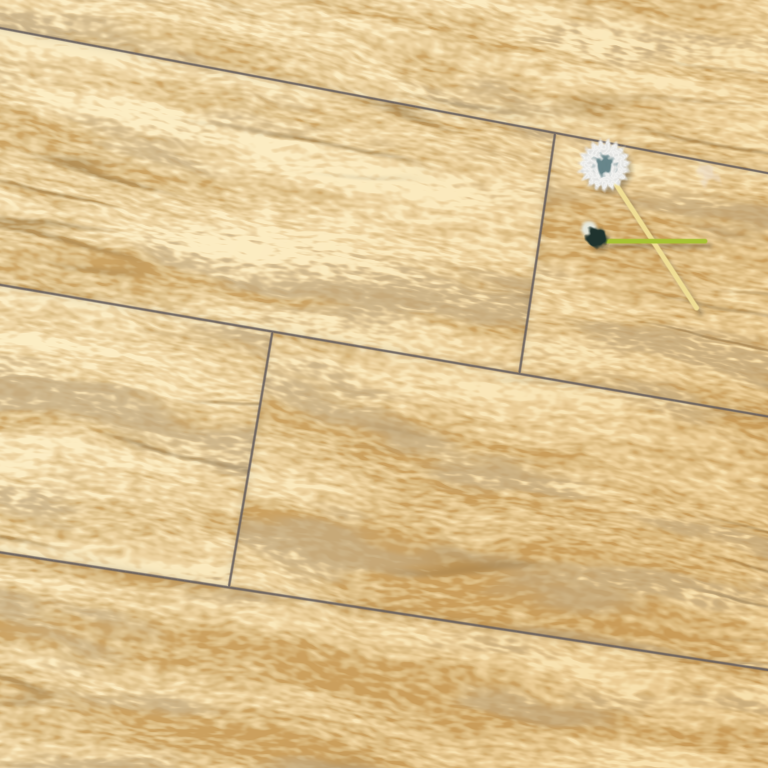
A Shadertoy shader for this texture:

```glsl
// Pale oak floor planks in slight perspective, with two dandelions lying on top.
#define PLANK_LENGTH 1.4
#define PLANK_WIDTH 0.33
#define JOINT_START 0.748
#define JOINT_STEP 0.3225
#define SEAM_HALF_WIDTH 0.0015
#define GRAIN_CONTRAST 0.85
#define FLECK_CONTRAST 0.55
#define STREAK_STRENGTH 0.32

const vec3 DARK_OAK = vec3(0.79, 0.63, 0.38);
const vec3 MID_OAK = vec3(0.86, 0.75, 0.54);
const vec3 LIGHT_OAK = vec3(0.92, 0.82, 0.63);
const vec3 PALE_OAK = vec3(0.97, 0.91, 0.75);
const vec3 GREY_OAK = vec3(0.76, 0.68, 0.54);
const vec3 SEAM = vec3(0.40, 0.37, 0.37);

float hash(vec2 p) {
    vec3 q = fract(p.xyx * vec3(0.1031, 0.1030, 0.0973));
    q += dot(q, q.yzx + 33.33);
    return fract((q.x + q.y) * q.z);
}

float corner(vec2 cell, vec2 offset) {
    float a = 6.2832 * hash(cell);
    return dot(vec2(cos(a), sin(a)), offset);
}

// Gradient noise, roughly -0.7 to 0.7
float noise(vec2 p) {
    vec2 i = floor(p), f = p - i, e = vec2(1, 0);
    vec2 s = f * f * f * (f * (f * 6.0 - 15.0) + 10.0);
    return mix(mix(corner(i, f), corner(i + e.xy, f - e.xy), s.x),
               mix(corner(i + e.yx, f - e.yx), corner(i + 1.0, f - 1.0), s.x), s.y);
}

float fbm(vec2 p) {
    float sum = 0.0, amp = 1.0;
    for (int i = 0; i < 4; i++) {
        sum += amp * noise(p);
        p = p * 2.03 + 17.1;
        amp *= 0.5;
    }
    return sum;
}

float segment(vec2 p, vec2 a, vec2 b) {
    vec2 d = b - a;
    return length(p - a - d * clamp(dot(p - a, d) / dot(d, d), 0.0, 1.0));
}

// Coverage of a shape with a softened edge
float cover(float d, float soft) {
    return 1.0 - smoothstep(-soft, soft, d);
}

vec3 wood(vec2 g, float plankTone) {
    g.y += 0.022 * fbm(g * vec2(2.2, 5.0));
    float broad = fbm(g * vec2(1.8, 15.0));
    float fibre = noise(g * vec2(9.0, 95.0) + 5.0);
    float fleck = noise(g * vec2(48.0, 165.0)) + 0.5 * noise(g * vec2(90.0, 240.0));

    // Curved growth rings, fading in and out
    float rings = sin(38.0 * noise(g * vec2(2.0, 6.0) + 41.0));
    rings *= smoothstep(-0.1, 0.4, noise(g * vec2(2.5, 5.0) + 9.0));

    // Sparse thin dark streaks
    float streak = 1.0 - smoothstep(0.0, 0.07, abs(noise(g * vec2(1.3, 16.0) + 63.0)));
    streak *= smoothstep(0.05, 0.35, noise(g * vec2(3.0, 11.0) + 27.0));

    float tone = 0.54 + plankTone + GRAIN_CONTRAST * broad * 0.8 + 0.3 * fibre
               + FLECK_CONTRAST * fleck + 0.09 * rings - STREAK_STRENGTH * streak;
    vec3 col = mix(DARK_OAK, MID_OAK, smoothstep(0.0, 0.42, tone));
    col = mix(col, LIGHT_OAK, smoothstep(0.35, 0.68, tone));
    col = mix(col, PALE_OAK, smoothstep(0.62, 1.0, tone));
    float grey = smoothstep(0.02, 0.38, fbm(g * vec2(2.4, 12.0) + 80.0));
    col = mix(col, GREY_OAK, 0.65 * grey * (1.0 - smoothstep(0.45, 0.85, tone)));
    return col * (1.0 - 0.12 * streak);
}

vec3 dandelions(vec3 col, vec2 p, float px) {
    vec2 puff = vec2(0.787, 0.785), bud = vec2(0.777, 0.691);
    vec2 stemA = vec2(0.800, 0.763), stemB = vec2(0.907, 0.599);
    vec2 leafA = vec2(0.790, 0.686), leafB = vec2(0.918, 0.686);

    // Soft shadows
    vec2 s = p - vec2(0.005, -0.006);
    float shade = min(segment(s, stemA, stemB), segment(s, leafA, leafB)) - 0.002;
    shade = min(shade, min(length(s - puff) - 0.03, length(s - bud) - 0.012));
    col *= 1.0 - 0.28 * cover(shade, 0.007);

    // Stems
    col = mix(col, vec3(0.94, 0.87, 0.58), cover(segment(p, stemA, stemB) - 0.0032, px));
    col = mix(col, vec3(0.66, 0.76, 0.20), cover(segment(p, leafA, leafB) - 0.0030, px));

    // Feathery seed head with a dark core
    vec2 q = p - puff;
    float r = length(q), a = atan(q.y, q.x);
    float fringe = 0.031 + 0.0025 * sin(a * 19.0) + 0.003 * noise(q * 160.0);
    col = mix(col, vec3(0.95, 0.95, 0.94) - 0.12 * abs(noise(q * 190.0)), cover(r - fringe, 0.003 + px));
    col = mix(col, vec3(0.35, 0.48, 0.50), 0.9 * cover(r - 0.012 - 0.009 * noise(q * 150.0), 0.003 + px));

    // Closed bud with a white tuft, and a wisp of fluff
    col = mix(col, vec3(0.90, 0.91, 0.86), cover(length(p - bud - vec2(-0.010, 0.011)) - 0.010, 0.004));
    col = mix(col, vec3(0.12, 0.20, 0.18), cover(length(p - bud) - 0.013 - 0.006 * noise(p * 120.0), 0.002 + px));
    float wisp = length(p - vec2(0.921, 0.772)) - 0.011 - 0.018 * noise(p * 75.0);
    return mix(col, vec3(0.93, 0.88, 0.82), 0.6 * cover(wisp, 0.006));
}

void mainImage(out vec4 fragColor, in vec2 fragCoord) {
    vec2 p = fragCoord / iResolution.xy;
    float px = 1.0 / iResolution.y, down = 1.0 - p.y;

    // Perspective plank coordinates: along the board and across the rows
    float slant = down - 0.0365 - 0.189 * p.x;
    float across = slant / (0.3277 - 0.0172 * p.x + 0.02 * slant);
    float along = p.x + down * (0.182 - 0.051 * p.x);
    float row = floor(across);
    float board = (along - JOINT_START + JOINT_STEP * row) / PLANK_LENGTH;
    vec2 id = vec2(floor(board), row);

    // Each board has its own grain and tone
    vec2 grain = vec2(along, across * PLANK_WIDTH) + 7.0 * vec2(hash(id + 20.0), hash(id + 51.0));
    float tone = 0.14 * mod(id.x, 2.0) - 0.07 + 0.08 * (hash(id + 70.0) - 0.5);
    vec3 col = wood(grain, tone);
    col *= mix(vec3(1.02), vec3(1.0, 0.965, 0.90), smoothstep(0.2, 1.1, p.x * 0.7 + down * 0.4));

    // Seams between rows and at board ends
    vec2 edge = 0.5 - abs(fract(vec2(board, across)) - 0.5);
    float d = min(edge.x * PLANK_LENGTH, edge.y * PLANK_WIDTH);
    col *= 1.0 - 0.10 * exp(-d * 220.0);
    col = mix(col, SEAM, 0.88 * cover(d - SEAM_HALF_WIDTH, px));

    fragColor = vec4(clamp(dandelions(col, p, px), 0.0, 1.0), 1.0);
}
```
